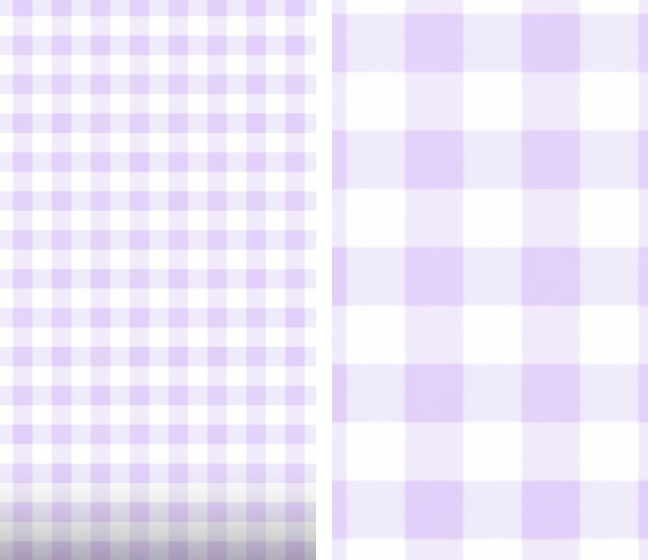
Left: the whole. Right: its middle third, enlarged.
Write a Shadertoy shader that draws this pattern.

```glsl
// Lavender gingham: two crossing sets of soft stripes, darkest where they overlap.
// Stripes come from a periodic distance; faint cell tint, mottling and pinkish
// seams give a printed cloth look, and a grey shade deepens toward the bottom.

// Lengths are in canvas widths, measured from the top left corner.
const float PERIOD = 0.1231;
const float STRIPE_WIDTH = 0.0612;
const vec2 FIRST_CENTER = vec2(0.0718, 0.0206);
const float EDGE_SOFTNESS = 0.0022;

const vec3 CLOTH = vec3(0.995, 0.995, 0.992);
const vec3 COLUMN_TINT = vec3(0.943, 0.920, 0.982);
const vec3 ROW_TINT = vec3(0.935, 0.922, 0.985);
const vec3 CROSSING = vec3(0.885, 0.825, 0.978);
const vec3 SEAM_TINT = vec3(0.004, -0.012, -0.004);

const float CELL_VARIATION = 0.012;
const float MOTTLE_SCALE = 65.0;
const float MOTTLE_AMOUNT = 0.008;
const float SHADE_HEIGHT = 0.17;   // fraction of the canvas height
const float SHADE_DEPTH = 0.26;

float hash(vec2 p) {
    vec3 q = fract(vec3(p.xyx) * 0.1031);
    q += dot(q, q.yzx + 33.33);
    return fract((q.x + q.y) * q.z);
}

float valueNoise(vec2 p) {
    vec2 cell = floor(p);
    vec2 f = fract(p);
    f = f * f * (3.0 - 2.0 * f);
    float low = mix(hash(cell), hash(cell + vec2(1.0, 0.0)), f.x);
    float high = mix(hash(cell + vec2(0.0, 1.0)), hash(cell + 1.0), f.x);
    return mix(low, high, f.y);
}

// Signed distance to the stripe edges on each axis, negative inside.
vec2 stripeDistance(vec2 p) {
    vec2 fromCenter = (fract((p - FIRST_CENTER) / PERIOD + 0.5) - 0.5) * PERIOD;
    return abs(fromCenter) - 0.5 * STRIPE_WIDTH;
}

void mainImage(out vec4 fragColor, in vec2 fragCoord) {
    vec2 p = vec2(fragCoord.x, iResolution.y - fragCoord.y) / iResolution.x;
    float softness = max(EDGE_SOFTNESS, 1.0 / iResolution.x);

    // Woven stripes and their crossings
    vec2 dist = stripeDistance(p);
    vec2 cover = 1.0 - smoothstep(-softness, softness, dist);
    vec3 color = mix(mix(CLOTH, COLUMN_TINT, cover.x),
                     mix(ROW_TINT, CROSSING, cover.x), cover.y);

    // Uneven dye in the crossings and slightly pink seams around them
    vec2 cellId = floor((p - FIRST_CENTER) / PERIOD + 0.5);
    float dye = hash(cellId + 17.0) - 0.5;
    float crossing = cover.x * cover.y;
    color += CELL_VARIATION * dye * crossing * vec3(1.0, 1.6, 0.4);
    float seam = 1.0 - smoothstep(0.0, 2.0 * softness, abs(max(dist.x, dist.y)));
    color += SEAM_TINT * seam;

    // Soft mottling, strongest on dyed cloth
    float mottle = valueNoise(p * MOTTLE_SCALE) - 0.5;
    color += MOTTLE_AMOUNT * mottle * (0.4 + 0.6 * max(cover.x, cover.y));

    // Shade rising from the bottom edge
    float height = fragCoord.y / iResolution.y;
    float depth = clamp(1.0 - height / SHADE_HEIGHT, 0.0, 1.0);
    color *= 1.0 - SHADE_DEPTH * pow(depth, 1.5);

    fragColor = vec4(clamp(color, 0.0, 1.0), 1.0);
}
```
